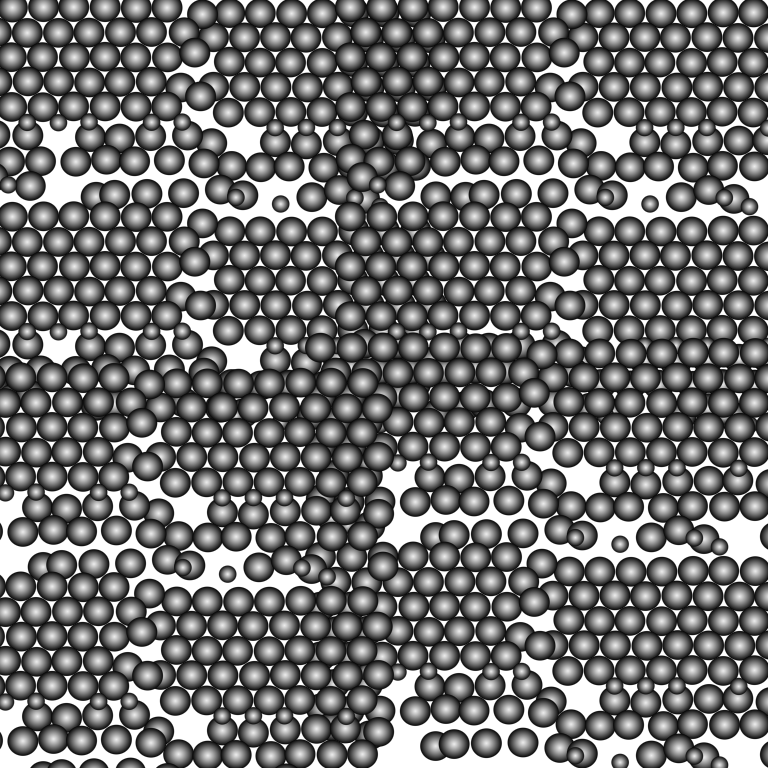
This pattern is drawn by a WebGL 2 fragment shader. Its source:

```glsl
#version 300 es
precision highp float;
// Packed grey balls on white: four overlapping patches of a hexagonal lattice.
// Each patch joins two slightly shifted crystals whose rows come in blocks of
// eight; loose rows, the seam and scattered small balls break the order.

uniform vec2 u_resolution;
out vec4 outColor;

const float PITCH = 0.0404;              // ball spacing, in canvas heights
const float ROW_STEP = 0.797;            // lengths below are in pitches
const float BLOCK_ROWS = 8.0;
const float ROW_COUNT = 16.0;
const float CRYSTAL_WIDTH = 7.1;
const vec2 BIG_RADIUS = vec2(0.505, 0.485);
const vec2 SMALL_RADIUS = vec2(0.29, 0.285);
const vec2 SEAM_SHIFT = vec2(7.5, 0.17); // second crystal relative to first

// Top-left corners of the patches, y pointing down, from back to front
const vec2 PATCH_ORIGINS[4] = vec2[4](
    vec2(-0.025, 0.010), vec2(0.456, 0.010),
    vec2(0.417, 0.453), vec2(-0.094, 0.492));

float hash(vec2 p) {
    return fract(sin(dot(p, vec2(127.1, 311.7))) * 43758.5);
}

float gradientDot(vec2 cell, vec2 offset) {
    float angle = 6.2832 * hash(cell);
    return dot(vec2(cos(angle), sin(angle)), offset);
}

float gradientNoise(vec2 p) {
    vec2 i = floor(p), f = fract(p);
    vec2 u = f * f * (3.0 - 2.0 * f);
    vec2 e = vec2(0.0, 1.0);
    float low = mix(gradientDot(i, f), gradientDot(i + e.yx, f - e.yx), u.x);
    float high = mix(gradientDot(i + e, f - e), gradientDot(i + e.yy, f - e.yy), u.x);
    return mix(low, high, u.y);
}

// Lays one ball, bright in the middle and black at the rim, over the tone
float paintBall(float tone, vec2 p, vec2 center, vec2 radius, float pixel) {
    float d = length((p - center) / radius);
    float edge = pixel / radius.x;
    float shade = 0.92 * (1.0 - pow(min(d, 1.0), 1.15));
    return mix(shade, tone, smoothstep(1.0 - edge, 1.0 + 0.5 * edge, d));
}

// Resting place of a ball, displaced where the packing is loose
vec2 ballCenter(vec2 slot, vec2 seed, float row, float period, float side) {
    float rowInBlock = mod(row, BLOCK_ROWS);
    float loose = 0.05 + 0.15 * step(4.5, rowInBlock) + 0.45 * step(6.5, rowInBlock);
    loose = max(loose, 0.6 * step(6.4, slot.x) * (1.0 - side));
    vec2 drift = vec2(gradientNoise(seed * 0.71 + 0.3), gradientNoise(seed * 0.71 + 9.6));
    return slot + loose * drift;
}

// Paints the balls of one crystal; side is 0 for the first, 1 for the second
float paintCrystal(float tone, vec2 p, float side, float pixel) {
    if (p.x < -1.0 || p.x > 8.3 || p.y < -1.0 || p.y > 15.0) return tone;
    float period = mix(6.74, 7.03, side);
    float block = floor(p.y / period);
    float nearRow = block * BLOCK_ROWS
        + min(floor((p.y - block * period) / ROW_STEP), BLOCK_ROWS - 1.0);

    // First pass: big balls; second pass: small balls in the gaps
    for (int pass = 0; pass < 2; pass++) {
        for (float dr = -2.0; dr <= 2.0; dr++) {
            float row = nearRow + dr;
            if (row < 0.0 || row >= ROW_COUNT) continue;
            float rowInBlock = mod(row, BLOCK_ROWS);
            bool lastRow = rowInBlock > 6.5;
            bool gapRow = lastRow || abs(rowInBlock - 4.0) < 0.5;
            if (pass == 1 && !gapRow) continue;
            float y = floor(row / BLOCK_ROWS) * period + rowInBlock * ROW_STEP
                + 0.17 * step(4.5, rowInBlock);
            float stagger = 0.5 * mod(row + side, 2.0);
            float nearColumn = floor(p.x - stagger + 0.5);

            for (float dc = -1.0; dc <= 1.0; dc++) {
                float column = nearColumn + dc;
                vec2 slot = vec2(column + stagger, y);
                if (slot.x < 0.0 || slot.x > CRYSTAL_WIDTH) continue;
                vec2 seed = vec2(column, rowInBlock + 10.0 * side);
                vec2 center = ballCenter(slot, seed, row, period, side);
                float chance = hash(seed + 3.7);
                if (pass == 0) {
                    float missing = lastRow ? 0.22 : 0.09 * step(3.5, rowInBlock);
                    if (chance >= missing)
                        tone = paintBall(tone, p, center, BIG_RADIUS, pixel);
                } else if (hash(seed + 8.2) < 0.42) {
                    vec2 gap = vec2(0.5, lastRow ? 0.25 : 0.5);
                    tone = paintBall(tone, p, center + gap, SMALL_RADIUS, pixel);
                }
            }
        }
    }
    return tone;
}

void main() {
    vec2 p = gl_FragCoord.xy / u_resolution.y;
    p.y = 1.0 - p.y;
    float pixel = 1.0 / (u_resolution.y * PITCH);
    float tone = 1.0;
    for (int i = 0; i < 4; i++) {
        vec2 q = (p - PATCH_ORIGINS[i]) / PITCH;
        tone = paintCrystal(tone, q - SEAM_SHIFT, 1.0, pixel);
        tone = paintCrystal(tone, q, 0.0, pixel);
    }
    outColor = vec4(vec3(tone), 1.0);
}
```
